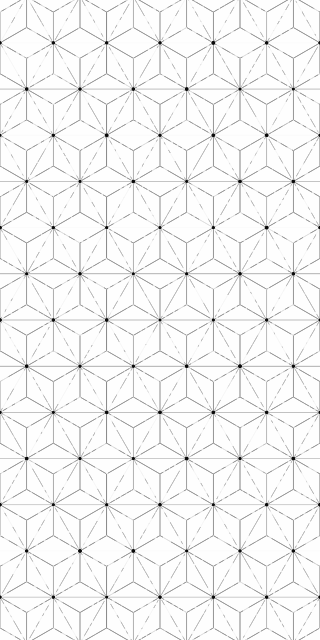
A WebGL 1 fragment shader for this pattern:

```glsl
precision highp float;
// Hemp-leaf star lattice in fine black ink on white, six stars across.
// One pair of line families (lattice edges and spokes to the triangle centres)
// is turned by 60 degrees three times; hashes break and fade the thin strokes.

uniform vec2 u_resolution;

const float STARS_ACROSS = 6.0;
const float ROW_HEIGHT = 0.8660254;    // star rows, in star spacings
const float SPOKE_LENGTH = 0.5773503;  // star to triangle centre
const float SIXTH_TURN = 1.0471976;
const float EDGE_WIDTH = 0.0052;
const float SPOKE_WIDTH = 0.0078;
const float DOT_RADIUS = 0.034;
const vec3 PAPER = vec3(0.995);
const vec3 INK = vec3(0.04);

float hash(vec2 p) {
  return fract(sin(dot(p, vec2(127.1, 311.7))) * 43758.5453);
}

// Smooth noise along a line, different for each line id.
float lineNoise(float along, float id) {
  float cell = floor(along);
  float blend = smoothstep(0.0, 1.0, along - cell);
  return mix(hash(vec2(cell, id)), hash(vec2(cell + 1.0, id)), blend);
}

// Signed distance to the nearest multiple of the spacing.
float nearest(float x, float spacing) {
  return x - spacing * floor(x / spacing + 0.5);
}

// Ink coverage of a stroke; strokes thinner than a pixel turn grey.
float stroke(float dist, float width, float pixel) {
  float soft = 0.75 * pixel;
  return smoothstep(-soft, soft, dist + 0.5 * width)
       - smoothstep(-soft, soft, dist - 0.5 * width);
}

// Broken ink: 1 where the line prints, falling to the floor value in gaps.
float wear(float along, float id, float gapLevel, float lowest) {
  float n = lineNoise(along * 17.0, id);
  return mix(lowest, 1.0, smoothstep(gapLevel - 0.12, gapLevel + 0.12, n));
}

// Level rows vary in strength; several have almost vanished.
float rowStrength(float row) {
  float upperEven = step(1.5, row) * (1.0 - mod(row, 2.0));
  float lowerGap = 1.0 - step(0.5, abs(row + 5.0));
  float printed = mix(0.7, 1.25, hash(vec2(row, 4.0)));
  return mix(printed, 0.04, max(upperEven, lowerGap));
}

// Full-length lattice edges, parallel to the x axis of q.
float edges(vec2 q, float turn, float pixel) {
  float row = floor(q.y / ROW_HEIGHT + 0.5);
  float level = 1.0 - step(0.5, turn);
  float broken = wear(q.x, row + 37.0 * turn, 0.46, 0.1);
  float strength = mix(broken, rowStrength(row), level);
  return strength * stroke(nearest(q.y, ROW_HEIGHT), EDGE_WIDTH, pixel);
}

// Spokes running both ways from each star, parallel to the y axis of q.
float spokes(vec2 q, float turn, float pixel) {
  float column = floor(q.x * 2.0 + 0.5);
  float offset = ROW_HEIGHT * mod(column, 2.0);
  float along = abs(nearest(q.y - offset, 2.0 * ROW_HEIGHT));
  float reach = 1.0 - smoothstep(-0.5 * pixel, 0.5 * pixel, along - SPOKE_LENGTH);
  float upright = 1.0 - step(0.5, turn);
  float id = column + 53.0 * turn + 9.0;
  float broken = wear(q.y, id, 0.28, 0.3);
  float solid = mix(0.65, 1.3, hash(vec2(column, 8.0)));
  return reach * mix(broken, solid, upright)
       * stroke(nearest(q.x, 0.5), SPOKE_WIDTH, pixel);
}

// Round dot on every star centre, with slightly uneven size.
float dots(vec2 p, float pixel) {
  float row = floor(p.y / ROW_HEIGHT + 0.5);
  float x = p.x - 0.5 * mod(row, 2.0);
  float column = floor(x + 0.5);
  vec2 fromStar = vec2(x - column, p.y - row * ROW_HEIGHT);
  float radius = DOT_RADIUS * mix(0.85, 1.1, hash(vec2(column, row)));
  return 1.0 - smoothstep(-0.6 * pixel, 0.6 * pixel, length(fromStar) - radius);
}

void main() {
  float pixel = STARS_ACROSS / u_resolution.x;
  vec2 p = (gl_FragCoord.xy - 0.5 * u_resolution) * pixel;

  float ink = dots(p, pixel);
  for (int i = 0; i < 3; i++) {
    float turn = float(i);
    float c = cos(turn * SIXTH_TURN);
    float s = sin(turn * SIXTH_TURN);
    vec2 q = vec2(c * p.x + s * p.y, c * p.y - s * p.x);
    ink = max(ink, edges(q, turn, pixel));
    ink = max(ink, spokes(q, turn, pixel));
  }
  gl_FragColor = vec4(mix(PAPER, INK, clamp(ink, 0.0, 1.0)), 1.0);
}
```
